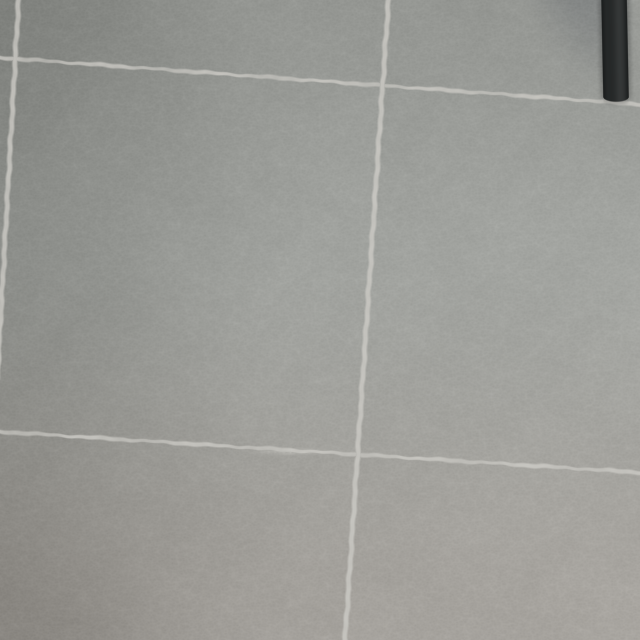
A three.js fragment shader for this texture:

```glsl
varying vec2 vUv;

vec2 hash2(vec2 p) {
  vec3 q = fract(p.xyx * vec3(0.1031, 0.1030, 0.0973));
  q += dot(q, q.yzx + 33.33);
  return fract((q.xx + q.yz) * q.zy);
}

// Cellular noise, centred near zero
float cellular(vec2 p) {
  vec2 cell = floor(p), f = fract(p);
  float nearest = 2.0;
  for (int j = -1; j <= 1; j++) {
    for (int i = -1; i <= 1; i++) {
      vec2 g = vec2(float(i), float(j));
      vec2 d = g + hash2(cell + g) - f;
      nearest = min(nearest, dot(d, d));
    }
  }
  return sqrt(nearest) - 0.48;
}

// Soft clouds from warped sines
float clouds(vec2 p) {
  float sum = 0.0, amp = 0.5;
  for (int i = 0; i < 5; i++) {
    p += 0.6 * sin(p.yx * 1.3 + float(i) * 1.7);
    sum += amp * sin(p.x) * sin(p.y + 0.8);
    p = mat2(1.5, 1.1, -1.1, 1.5) * p + 2.3;
    amp *= 0.65;
  }
  return sum;
}

float groutLine(float dist, float halfWidth) {
  return 1.0 - smoothstep(halfWidth * 0.35, halfWidth * 1.5, dist);
}

void main() {
  vec2 p = vUv;

  // Tile grid, slightly rotated and in perspective
  vec2 pitch = vec2(0.5665 + 0.0115 * p.y, 0.5845 - 0.0092 * p.x);
  vec2 grid = vec2(p.x - 0.539 - 0.068 * p.y, p.y - 0.3255 + 0.0638 * p.x) / pitch;
  vec2 tile = floor(grid);

  // Light falls off to the left and the far side
  float shade = 0.55 + 0.07 * smoothstep(-0.05, 0.5, p.x) + 0.03 * p.x
              - 0.045 * smoothstep(0.55, 1.0, p.y);
  shade -= 0.025 * (1.0 - smoothstep(0.0, 0.3, length(p)));
  vec3 tint = mix(vec3(0.012, 0.0, -0.021), vec3(-0.004, 0.004, -0.012), smoothstep(0.0, 0.65, p.y));
  vec3 color = shade + tint;

  // Concrete mottling and fine grain, different on each tile
  vec2 q = p + tile * vec2(3.7, 5.3) + 9.0;
  vec2 streak = vec2(q.x + 0.4 * q.y, q.y * 1.5 - 0.3 * q.x);
  color += 0.009 * clouds(q * 13.0) + 0.007 * clouds(streak * 45.0);
  color += 0.018 * cellular(streak * 65.0) + 0.02 * cellular(streak * 150.0);
  color += 0.018 * cellular(q * 240.0);
  color += 0.006 * (hash2(tile + 7.0).x - 0.5);

  // Shadow beside the furniture leg
  float shadow = smoothstep(0.83, 0.94, p.x + 0.45 * (p.y - 0.93)) * smoothstep(0.83, 1.0, p.y);
  color -= vec3(0.075, 0.072, 0.06) * shadow * (1.0 - smoothstep(0.95, 1.0, p.x));

  // Grout with uneven edges and faded stretches
  vec2 wobble = 0.0006 * vec2(sin(p.y * 83.0) + sin(p.y * 211.0), sin(p.x * 71.0) + sin(p.x * 190.0));
  vec2 dist = abs((fract(grid + 0.5) - 0.5) * pitch + wobble);
  float fade = 0.86 + 0.1 * sin(p.x * 37.0 + p.y * 9.0) + 0.18 * cellular(p * 70.0);
  float upright = groutLine(dist.x, 0.0041) * (0.95 + 0.15 * cellular(p * 60.0));
  float level = groutLine(dist.y, 0.0031 + 0.0006 * sin(p.x * 47.0)) * fade;
  float smear = exp(-pow((p.x - 0.455) / 0.045, 2.0) - pow((p.y - 0.294) / 0.004, 2.0));
  float grout = max(max(upright, level), smear * (0.55 + 0.6 * cellular(streak * 120.0)));
  color = mix(color, vec3(0.77, 0.765, 0.745) + 0.15 * (shade - 0.6), clamp(grout, 0.0, 1.0));

  // Dark round leg with a blunt rounded foot
  float across = (p.x - 0.9625 + 0.02 * (p.y - 0.85)) / 0.0202;
  float foot = 0.849 - 0.008 * sqrt(max(0.0, 1.0 - across * across));
  float contact = (1.0 - smoothstep(0.9, 1.5, abs(across))) * smoothstep(foot - 0.01, foot + 0.004, p.y);
  color *= 1.0 - 0.2 * contact;
  float leg = (1.0 - smoothstep(0.93, 1.05, abs(across))) * smoothstep(foot - 0.0015, foot + 0.0015, p.y);
  vec3 legColor = vec3(0.145, 0.155, 0.155) + 0.06 * exp(-pow((across - 0.35) / 0.4, 2.0));
  legColor -= 0.04 * smoothstep(0.6, 1.0, abs(across));
  color = mix(color, legColor, leg);

  gl_FragColor = vec4(color, 1.0);
}
```
